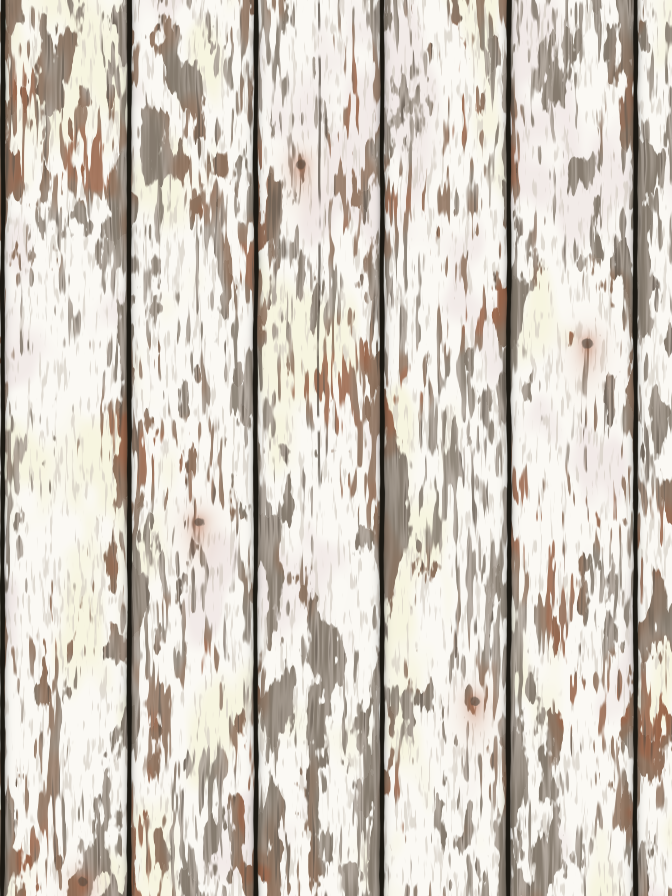
This texture is drawn by a Shadertoy shader. Its source:

```glsl
const float PLANK_WIDTH = 0.1412;
const float FIRST_SEAM = 0.003;

const vec3 PAINT = vec3(0.985, 0.978, 0.958);
const vec3 WORN_PAINT = vec3(0.83, 0.80, 0.76);
const vec3 PALE_WOOD = vec3(0.70, 0.66, 0.62);
const vec3 GREY_WOOD = vec3(0.52, 0.48, 0.43);
const vec3 BROWN_WOOD = vec3(0.56, 0.43, 0.34);
const vec3 DARK_WOOD = vec3(0.34, 0.30, 0.26);
const vec3 RUST = vec3(0.66, 0.33, 0.19);
const vec3 GAP = vec3(0.11, 0.10, 0.075);

float hash(vec2 cell) {
    uvec2 q = uvec2(ivec2(cell)) * uvec2(1597334673u, 3812015801u);
    uint n = (q.x ^ q.y) * 1597334673u;
    n = (n ^ (n >> 15u)) * 2246822519u;
    n ^= n >> 13u;
    return float(n >> 8u) / 16777216.0;
}

float noise(vec2 p) {
    vec2 cell = floor(p);
    vec2 f = p - cell;
    f = f * f * (3.0 - 2.0 * f);
    float low = mix(hash(cell), hash(cell + vec2(1, 0)), f.x);
    float high = mix(hash(cell + vec2(0, 1)), hash(cell + vec2(1, 1)), f.x);
    return mix(low, high, f.y);
}

float fbm(vec2 p, int octaves) {
    float sum = 0.0, total = 0.0, weight = 1.0;
    for (int i = 0; i < octaves; i++) {
        sum += weight * noise(p);
        total += weight;
        weight *= 0.5;
        p = p * 2.03 + 17.3;
    }
    return sum / total;
}

// Soft threshold, never narrower than about one pixel
float reveal(float level, float value, float softness) {
    float w = max(softness, 0.5 * fwidth(value));
    return smoothstep(level - w, level + w, value);
}

// Signed distance from the nearest wavering seam
float seamOffset(float x, float y, float seam) {
    float waver = 0.0022 * (fbm(vec2(seam * 31.0, y * 13.0), 3) - 0.5);
    return x - seam * PLANK_WIDTH - waver;
}

// Wear along plank sides, with a different strength for each side
float edgeWear(float offset, float plank) {
    float leftSide = step(0.0, offset);
    float strength = hash(vec2(plank, 40.0 + leftSide));
    return (0.25 + 0.9 * strength) * exp(-abs(offset) / 0.013);
}

// One nail or knot per plank, as a vector from its centre
vec2 fromNail(vec2 p, float plank) {
    float across = mix(0.35, 0.75, hash(vec2(plank, 7.0)));
    return p - vec2((plank + across) * PLANK_WIDTH, fract(0.017 + 0.4 * plank));
}

vec3 woodColour(vec2 p, float patches) {
    float grain = fbm(p * vec2(260.0, 14.0), 2);
    float hue = fbm(p * vec2(17.0, 9.0) + 61.0, 3);
    vec3 wood = mix(GREY_WOOD, PALE_WOOD, smoothstep(0.25, 0.65, grain));
    wood = mix(wood, BROWN_WOOD, 0.75 * smoothstep(0.48, 0.62, hue));
    wood = mix(wood, RUST, 0.4 * smoothstep(0.66, 0.75, hue));
    wood = mix(wood, DARK_WOOD, 0.7 * smoothstep(0.62, 0.85, grain));
    return mix(wood, GREY_WOOD, 0.4 * smoothstep(0.5, 0.7, patches));
}

vec3 paintColour(vec2 p) {
    float tint = fbm(p * vec2(14.0, 7.0) + 23.0, 3);
    float fibre = fbm(p * vec2(330.0, 50.0) + 5.0, 2);
    vec3 paint = mix(PAINT, vec3(0.97, 0.96, 0.88), smoothstep(0.58, 0.75, tint));
    paint = mix(paint, vec3(0.95, 0.92, 0.91), smoothstep(0.42, 0.28, tint));
    return mix(paint, WORN_PAINT, 0.65 * smoothstep(0.6, 0.8, fibre));
}

void mainImage(out vec4 fragColor, in vec2 fragCoord) {
    float pixel = 1.0 / iResolution.y;
    vec2 p = fragCoord * pixel;
    p.x -= FIRST_SEAM;

    // Plank layout
    float seam = round(p.x / PLANK_WIDTH);
    float offset = seamOffset(p.x, p.y, seam);
    float plank = seam - 1.0 + step(0.0, offset);
    vec2 local = p + vec2(plank + 3.0) * vec2(3.71, 5.13);
    local.x += 0.006 * (fbm(local * vec2(8.0, 11.0), 2) - 0.5);

    // Chipped flakes and fine weathered streaks
    float patches = fbm(local * vec2(13.0, 5.0), 3);
    float edge = edgeWear(offset, plank);
    float foot = 0.035 * smoothstep(0.22, 0.0, p.y);
    vec2 nail = fromNail(p, plank);
    float nailWear = exp(-dot(nail * vec2(55.0, 32.0), nail * vec2(55.0, 32.0)));
    float flakes = 0.62 * fbm(local * vec2(68.0, 21.0), 4) + 0.38 * patches;
    float streaks = 0.66 * fbm(local * vec2(190.0, 27.0) + 9.0, 2)
                  + 0.34 * fbm(local * vec2(16.0, 4.0) + 37.0, 3);
    float bare = reveal(0.605, flakes + 0.11 * edge + foot + 0.1 * nailWear, 0.018);
    float scored = reveal(0.635, streaks + 0.13 * edge + foot, 0.035);
    vec3 colour = mix(paintColour(local), woodColour(local, patches), max(bare, 0.9 * scored));

    // Rusty nail with a stain running below it
    float hasNail = step(0.25, hash(vec2(plank, 19.0)));
    float ragged = 0.006 * (fbm(local * vec2(120.0, 80.0), 3) - 0.5);
    float stain = exp(-length(nail * vec2(1.0, nail.y < 0.0 ? 0.45 : 1.0)) / 0.009);
    float head = smoothstep(0.0065, 0.004, length(nail) + ragged);
    colour = mix(colour, RUST, hasNail * 0.6 * stain);
    colour = mix(colour, DARK_WOOD, hasNail * 0.65 * head);

    // Thin split down the third plank
    float splitX = (plank + 0.5) * PLANK_WIDTH + 0.003 * (fbm(vec2(3.0, p.y * 16.0), 3) - 0.5);
    float split = smoothstep(0.0007 + pixel, 0.0007, abs(p.x - splitX));
    split *= float(plank == 2.0) * smoothstep(0.42, 0.47, p.y);
    colour = mix(colour, DARK_WOOD, 0.75 * split * smoothstep(0.2, 0.45, noise(p.yy * 38.0)));

    // Shaded plank sides and dark gaps
    float halfGap = 0.0017 + 0.0014 * fbm(vec2(seam * 17.0, p.y * 38.0), 3);
    float side = abs(offset) - halfGap;
    colour *= 1.0 - 0.3 * exp(-max(side, 0.0) / 0.0025);
    colour = mix(colour, GAP, smoothstep(0.7 * pixel, -0.7 * pixel, side));
    fragColor = vec4(colour, 1.0);
}
```
